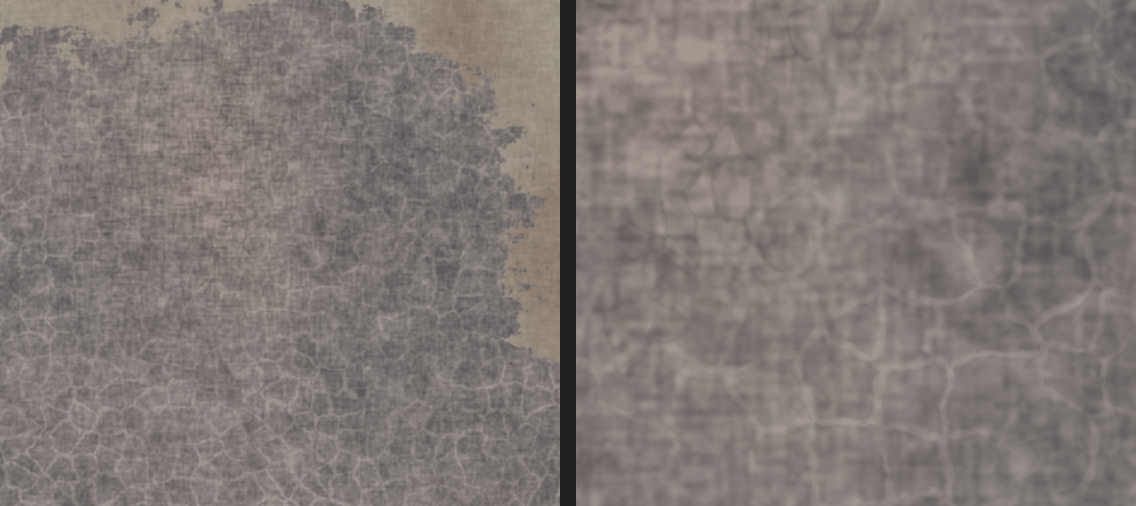
Left: the whole. Right: its middle third, enlarged.
This texture is drawn by a Shadertoy shader. Its source:

```glsl
// Weathered grey plaster with a pale crackle net and worn beige margins.
// Warped Voronoi borders draw the cracks, layered value noise gives mottling,
// woven grain and the ragged outline of the beige coat.

const vec3 GREY_DARK   = vec3(0.385, 0.367, 0.370);
const vec3 GREY_LIGHT  = vec3(0.590, 0.560, 0.545);
const vec3 BEIGE_PALE  = vec3(0.625, 0.590, 0.540);
const vec3 BEIGE_TAN   = vec3(0.560, 0.500, 0.445);
const vec3 WARM_TINT   = vec3(0.020, 0.002, -0.010);
const float CELLS      = 21.0;   // large crackle cells per canvas height
const float FINE_CELLS = 43.0;   // small crackle cells per canvas height
const float CRACK_GAIN = 0.40;
const float MOTTLE_GAIN = 0.75;
const float WEAVE_GAIN = 0.42;
const float GRAIN_GAIN = 0.30;

float hash21(vec2 p) {
    vec3 q = fract(vec3(p.xyx) * 0.1031);
    q += dot(q, q.yzx + 33.33);
    return fract((q.x + q.y) * q.z);
}

vec2 hash22(vec2 p) {
    return vec2(hash21(p), hash21(p + 71.7));
}

float noise(vec2 p) {
    vec2 i = floor(p), f = fract(p);
    f = f * f * (3.0 - 2.0 * f);
    return mix(mix(hash21(i), hash21(i + vec2(1, 0)), f.x),
               mix(hash21(i + vec2(0, 1)), hash21(i + vec2(1, 1)), f.x), f.y);
}

// Fractal noise centred on zero
float fbm(vec2 p) {
    float sum = 0.0, amp = 0.5;
    for (int i = 0; i < 5; i++) {
        sum += amp * (noise(p) - 0.5);
        p = mat2(1.6, 1.2, -1.2, 1.6) * p + 17.3;
        amp *= 0.55;
    }
    return sum;
}

// x: distance to the nearest cell border, y: random tone of the cell
vec2 crackle(vec2 p) {
    vec2 cell = floor(p), first = vec2(9.0), second = vec2(9.0);
    float tone = 0.0;
    for (int y = -2; y <= 2; y++)
    for (int x = -2; x <= 2; x++) {
        vec2 id = cell + vec2(x, y);
        vec2 r = id + 0.1 + 0.8 * hash22(id) - p;
        if (dot(r, r) < dot(first, first)) {
            second = first;
            first = r;
            tone = hash21(id + 5.5);
        } else if (dot(r, r) < dot(second, second)) {
            second = r;
        }
    }
    return vec2(dot(0.5 * (first + second), normalize(second - first)), tone);
}

float crackLine(float dist, float width, float pixel) {
    return 1.0 - smoothstep(width * 0.25, width + pixel, dist);
}

float spot(vec2 uv, vec2 centre, vec2 size) {
    vec2 d = (uv - centre) / size;
    return exp(-dot(d, d));
}

// Positive inside the beige margins: upper left corner and right side
float beigeField(vec2 uv) {
    float left = min(uv.y - 0.89 - 0.25 * uv.x, 0.44 - uv.x);
    float rise = max(uv.y - 0.6, 0.0) / 0.4;
    float right = min(uv.x - 0.925 + 0.33 * rise * rise * rise, uv.y - 0.32);
    return max(left, right);
}

void mainImage(out vec4 fragColor, in vec2 fragCoord) {
    vec2 uv = fragCoord / iResolution.xy;
    vec2 p = fragCoord / iResolution.y;
    float pixel = 1.0 / iResolution.y;

    // Shared noise layers
    float cloud = fbm(p * 4.0 + 3.1);
    float mottle = fbm(p * vec2(24.0, 30.0) + 9.0);
    float grain = noise(p * 190.0) + noise(p * 110.0 + 40.0) - 1.0;
    float weave = noise(p * vec2(38.0, 210.0)) + noise(p * vec2(210.0, 45.0) + 8.0) - 1.0;

    // Broad light and dark zones
    float worn = spot(uv, vec2(0.36, 0.68), vec2(0.22, 0.33));
    float shade = spot(uv, vec2(0.75, 0.55), vec2(0.22, 0.35));
    float corner = spot(uv, vec2(1.0, 0.0), vec2(0.25)) + spot(uv, vec2(0.0), vec2(0.2));
    float tone = 0.47 + 0.17 * worn - 0.13 * shade - 0.16 * corner + 0.55 * cloud;
    tone += MOTTLE_GAIN * mottle + WEAVE_GAIN * weave * (0.6 + 0.4 * worn) + GRAIN_GAIN * grain;

    // Crackle net: pale borders, fading to thin dark cracks where worn
    vec2 warp = vec2(fbm(p * 19.0), fbm(p * 19.0 + 50.0)) * 0.035;
    vec2 big = crackle((p + warp) * CELLS);
    vec2 fine = crackle((p + warp * 0.8) * FINE_CELLS + 31.0);
    float bigLine = crackLine(big.x, 0.085, pixel * CELLS);
    float fineLine = crackLine(fine.x, 0.11, pixel * FINE_CELLS);
    float patchy = smoothstep(-0.25, 0.2, fbm(p * 9.0 + 70.0));
    float net = (1.0 - 0.8 * worn) * (0.45 + 0.55 * patchy);
    tone += CRACK_GAIN * net * (bigLine + 0.45 * fineLine * (1.0 - patchy * 0.5));
    tone -= 0.30 * worn * fineLine * patchy;
    tone += 0.14 * (big.y - 0.5) + 0.12 * (fine.y - 0.5);
    vec3 grey = mix(GREY_DARK, GREY_LIGHT, clamp(tone, -0.1, 1.15));
    grey += WARM_TINT * (worn * 0.8 + cloud);

    // Smoother beige coat, browner toward the right edge
    float tan1 = spot(uv, vec2(0.98, 0.5), vec2(0.12, 0.22)) + spot(uv, vec2(0.82, 0.92), vec2(0.09, 0.14));
    vec3 beige = mix(BEIGE_PALE, BEIGE_TAN, clamp(tan1 + 0.15 + 1.2 * cloud, 0.0, 1.0));
    beige += 0.025 * weave + 0.02 * grain + 0.06 * mottle + 0.022 * bigLine * patchy;

    // Ragged, flaking transition
    float edge = beigeField(uv) + 0.12 * cloud + 0.22 * mottle + 0.022 * grain + 0.015 * weave;
    float coat = smoothstep(-0.012, 0.018, edge);
    fragColor = vec4(mix(grey, beige, coat * 0.92), 1.0);
}
```
